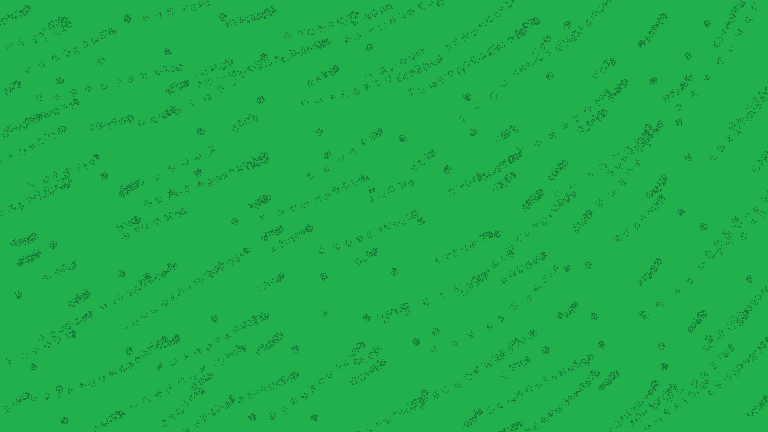
A Shadertoy shader for this pattern:

```glsl
// Short, upward-bending strokes of sprayed ink scattered over a flat green ground.
// A jittered grid places the strokes; each is a row of round puffs along a parabola
// whose puffs set the chance that a tiny square grain is inked (box filtered).

#define COLUMNS 16
#define ROWS 12
#define GRAIN_ROWS 432.0     // grains per canvas height
#define PUFF_RADIUS 0.0103   // in canvas heights
#define SINGLE_SHARE 0.36    // share of lone puffs
#define LENGTHS vec2(0.042, 0.34)
#define GAPS vec2(0.0070, 0.027) // puff spacing of short and long strokes
#define SLOWING 1.4          // crowds puffs towards the stroke end
#define SOFTNESS 1.12        // filter width in pixels
#define MAX_COVER 0.58       // limit where grains clump
#define GROUND vec3(0.133, 0.692, 0.300)
#define INK vec3(0.062, 0.330, 0.145)

vec3 hash3(vec2 p) {
    vec3 q = fract(p.xyx * vec3(0.1031, 0.1030, 0.0973));
    q += dot(q, q.yxz + 33.33);
    return fract((q.xxy + q.yzz) * q.zyx);
}

// Strokes lie flatter on the left and climb on the right.
float strokeAngle(vec2 uv) {
    float left = 0.45 - 0.25 * (uv.y - 0.5);
    float right = 0.82 + 0.30 * (uv.y - 0.5);
    return mix(left, right, smoothstep(0.35, 1.0, uv.x));
}

// Soft-edged disc.
float puff(float dist) {
    return 1.0 - smoothstep(0.75 * PUFF_RADIUS, PUFF_RADIUS, dist);
}

// Grain chance from one stroke; p is relative to its centre, x along it.
float strokeDensity(vec2 p, vec2 id, float size, float bend, float gapJitter) {
    float len = mix(LENGTHS.x, LENGTHS.y, size);
    float gap = mix(GAPS.x, GAPS.y, sqrt(size)) * gapJitter;
    float count = max(2.0, floor(len / gap));

    // Nearest puff, with spacing that shrinks towards the end.
    float along = clamp(p.x / len + 0.5, 0.0, 1.0);
    float k = floor((1.0 - pow(1.0 - along, 1.0 / SLOWING)) * count + 0.5);
    float rest = 1.0 - k / count;
    float x = (0.5 - pow(rest, SLOWING)) * len;
    vec2 wobble = (hash3(id * 7.0 + k).xy - 0.5) * 0.7 * PUFF_RADIUS;
    vec2 centre = vec2(x, bend * x * x) + wobble;

    float localGap = len / count * SLOWING * pow(rest, SLOWING - 1.0);
    float density = clamp(0.0033 / max(localGap, 0.001), 0.17, 0.40);
    return density * puff(length(p - centre));
}

// Strongest grain chance among all strokes.
float inkDensity(vec2 p, float aspect) {
    float density = 0.0;
    for (int j = 0; j < ROWS; j++)
    for (int i = 0; i < COLUMNS; i++) {
        vec2 id = vec2(i, j) + 3.0;
        vec3 place = hash3(id);
        vec2 uv = (vec2(i, j) + 0.5 + 0.85 * (place.xy - 0.5)) / vec2(COLUMNS, ROWS);
        vec2 d = p - uv * vec2(aspect, 1.0);
        if (length(d) > 0.5 * LENGTHS.y + 2.0 * PUFF_RADIUS) continue;

        if (place.z < SINGLE_SHARE) {
            density = max(density, 0.43 * puff(length(d)));
            continue;
        }
        vec3 shape = hash3(id + 41.0);
        float angle = strokeAngle(uv) + 0.3 * (shape.y - 0.5);
        float c = cos(angle), s = sin(angle);
        vec2 local = vec2(c * d.x + s * d.y, c * d.y - s * d.x);
        float bend = mix(0.0, 0.9, shape.z);
        float gapJitter = mix(0.7, 1.3, fract(shape.z * 17.0));
        density = max(density,
            strokeDensity(local, id, pow(shape.x, 2.5), bend, gapJitter));
    }
    return density;
}

// Share of the pixel covered by inked grains.
float grainCover(vec2 p, float density) {
    vec2 g = p * GRAIN_ROWS;
    float width = SOFTNESS * GRAIN_ROWS / iResolution.y;
    float cover = 0.0;
    for (int j = -2; j <= 2; j++)
    for (int i = -2; i <= 2; i++) {
        vec2 cell = floor(g) + vec2(i, j);
        vec2 low = max(cell, g - 0.5 * width);
        vec2 high = min(cell + 1.0, g + 0.5 * width);
        vec2 overlap = max(high - low, 0.0) / width;
        cover += step(hash3(cell + 97.0).x, density) * overlap.x * overlap.y;
    }
    return min(cover, MAX_COVER);
}

void mainImage(out vec4 fragColor, in vec2 fragCoord) {
    vec2 p = fragCoord / iResolution.y;
    float density = inkDensity(p, iResolution.x / iResolution.y);
    float cover = density > 0.0 ? grainCover(p, density) : 0.0;
    fragColor = vec4(mix(GROUND, INK, cover), 1.0);
}
```
